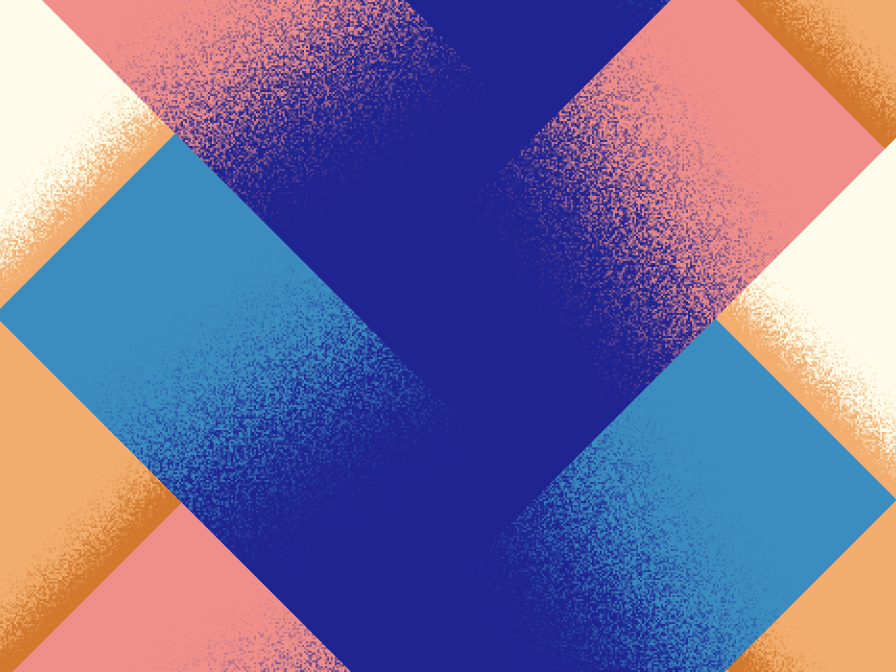
Write a Shadertoy shader that draws this background.

```glsl
#define STRIPE 0.540
#define LEFT_EDGE 0.4358
#define RIGHT_EDGE 0.1684
#define FADE_BEFORE 0.50
#define FADE_AFTER 0.35
#define FADE_TILT 0.10
#define SHADOW_REACH 0.25
#define GRAIN_ROWS 350.0
#define GRAIN_SOFT 0.55
#define SAMPLES 3

const vec3 NAVY = vec3(0.12, 0.14, 0.57);
const vec3 BLUE = vec3(0.23, 0.55, 0.75);
const vec3 PINK = vec3(0.94, 0.56, 0.54);
const vec3 ORANGE = vec3(0.95, 0.68, 0.43);
const vec3 RUST = vec3(0.82, 0.47, 0.18);
const vec3 CREAM = vec3(1.0, 0.99, 0.92);

// Integer hash of a grid cell, 0 to 1
float hash(vec2 cell) {
    uvec2 q = uvec2(ivec2(cell) + 4096);
    uint n = q.x * 1597334677u ^ q.y * 3812015801u;
    n = (n ^ (n >> 16)) * 2246822519u;
    n = (n ^ (n >> 13)) * 3266489917u;
    return float((n ^ (n >> 16)) >> 8) / 16777216.0;
}

// Turns a smooth density into soft-edged grains
float stipple(float density, float grain) {
    float level = density * (1.0 + 2.0 * GRAIN_SOFT) - GRAIN_SOFT;
    return smoothstep(-GRAIN_SOFT, GRAIN_SOFT, level - grain);
}

vec3 weave(vec2 p) {
    float grain = hash(floor(p * GRAIN_ROWS));

    // Diagonal axes and the strip of each arm
    float down = p.x - p.y;
    float up = p.x + p.y;
    float leftPos = (LEFT_EDGE - up) / STRIPE;
    float rightPos = (down + RIGHT_EDGE) / STRIPE;
    bool onLeft = floor(leftPos) > floor(rightPos);

    float across = onLeft ? leftPos : rightPos;
    float along = onLeft ? down : -up;
    float strip = floor(across);
    float tilt = (fract(across) - 0.5) * FADE_TILT;

    // Where the strip begins and where its fade is centred
    float start = onLeft ? -1.266 + 0.559 * strip : -0.929 + 0.505 * strip;
    float middle = onLeft ? -0.555 + 0.477 * strip : -0.385 + 0.556 * strip;
    bool isPink = mod(strip, 2.0) < 0.5;

    // Ground beyond the strip end, shaded beside it
    if (along < start) {
        float nearness = clamp(1.0 - (start - along) / SHADOW_REACH, 0.0, 1.0);
        float shade = stipple(nearness * nearness, grain);
        return isPink ? mix(ORANGE, RUST, shade) : mix(CREAM, ORANGE, shade);
    }

    // Strip fading to navy toward the fold
    float offset = along + (onLeft ? tilt : -tilt) - middle;
    float fade = smoothstep(-FADE_BEFORE, FADE_AFTER, offset);
    return mix(isPink ? PINK : BLUE, NAVY, stipple(fade, grain));
}

void mainImage(out vec4 fragColor, in vec2 fragCoord) {
    // Average sub-samples to smooth the edges
    vec3 color = vec3(0.0);
    for (int y = 0; y < SAMPLES; y++)
    for (int x = 0; x < SAMPLES; x++) {
        vec2 jitter = (vec2(x, y) + 0.5) / float(SAMPLES) - 0.5;
        color += weave((fragCoord + jitter - 0.5 * iResolution.xy) / iResolution.y);
    }
    fragColor = vec4(color / float(SAMPLES * SAMPLES), 1.0);
}
```
